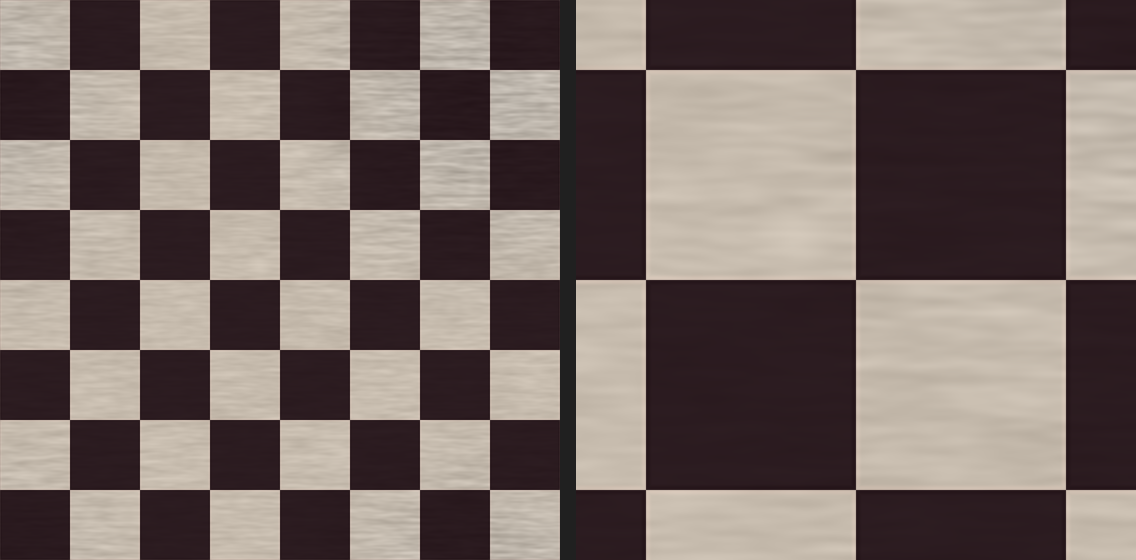
Left: the whole. Right: its middle third, enlarged.
Give the GLSL for this pattern, as a Shadertoy shader.

```glsl
// Eight by eight checkerboard of dark and pale squares with fine horizontal grain.

// Unit gradient at a lattice point
vec2 gradient(ivec2 cell) {
    uint h = uint(cell.x) * 1597334677u ^ uint(cell.y) * 3812015801u;
    h = (h ^ (h >> 15)) * 2246822519u;
    h = (h ^ (h >> 13)) * 3266489917u;
    float angle = 6.28319 * float((h ^ (h >> 16)) & 65535u) / 65536.0;
    return vec2(cos(angle), sin(angle));
}

// Gradient noise with a whole number of lattice cells across the canvas
float wrappedNoise(vec2 uv, ivec2 period, int seed) {
    vec2 p = uv * vec2(period);
    ivec2 a = ivec2(floor(p)) % period;
    ivec2 b = (a + 1) % period;
    vec2 f = fract(p);
    vec2 w = f * f * f * (f * (f * 6.0 - 15.0) + 10.0);
    ivec2 s = ivec2(seed);
    float lower = mix(dot(gradient(a + s), f),
                      dot(gradient(ivec2(b.x, a.y) + s), f - vec2(1, 0)), w.x);
    float upper = mix(dot(gradient(ivec2(a.x, b.y) + s), f - vec2(0, 1)),
                      dot(gradient(b + s), f - 1.0), w.x);
    return mix(lower, upper, w.y);
}

void mainImage(out vec4 fragColor, in vec2 fragCoord) {
    vec2 uv = fragCoord / iResolution.xy;
    float pixel = 1.0 / min(iResolution.x, iResolution.y);

    // Smooth checker: the product of two square waves
    vec2 wave = sin(uv * 8.0 * 3.14159265) / (8.0 * 3.14159265);
    vec2 side = clamp(wave / (0.6 * pixel), -1.0, 1.0);
    float pale = 0.5 - 0.5 * side.x * side.y;

    // Distance to the nearest square edge gives a thin rim
    float edge = min(abs(wave.x), abs(wave.y));
    float rim = 1.0 - smoothstep(0.001, 0.0035 + pixel * 0.5, edge);

    // Horizontal fibres, from broad streaks to fine threads
    float grain = 0.45 * wrappedNoise(uv, ivec2(9, 64), 11)
                + 0.65 * wrappedNoise(uv, ivec2(14, 128), 37)
                + 0.40 * wrappedNoise(uv, ivec2(40, 190), 71);

    // Broad worn area, cooler and rougher, towards the upper right
    vec2 swell = 0.5 + 0.5 * cos(6.28318531 * (uv - vec2(0.88, 0.84)));
    float wear = swell.x * swell.y;
    float mottle = wrappedNoise(uv, ivec2(5, 7), 5);

    vec3 paleColor = vec3(0.778, 0.735, 0.680);
    paleColor += grain * mix(0.075, 0.16, wear) + 0.02 * mottle;
    paleColor -= wear * vec3(0.045, 0.03, 0.012);
    paleColor += rim * vec3(0.045, 0.025, 0.025);

    vec3 darkColor = vec3(0.170, 0.108, 0.126);
    darkColor += grain * mix(0.012, 0.025, wear) - 0.015 * wear;
    darkColor -= rim * 0.025;

    fragColor = vec4(mix(darkColor, paleColor, pale), 1.0);
}
```
